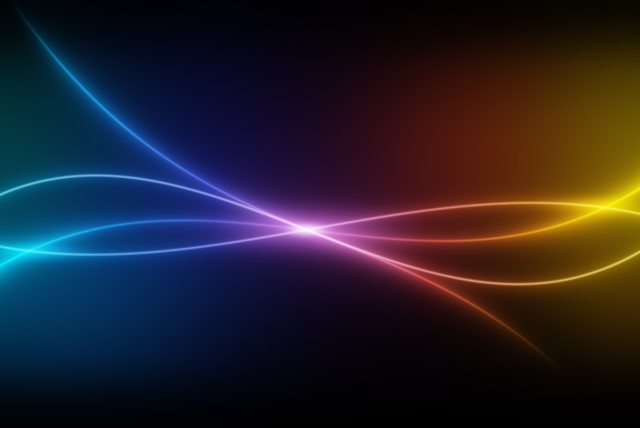
This background is drawn by a Shadertoy shader. Its source:

```glsl
// Glowing ribbons of light crossing at a bright flare, from cyan through violet to gold.

const vec2 CROSSING = vec2(0.719, 0.463);
const float ASPECT = 1.5;

// Spectrum along the canvas, s from 0 (left) to 1 (right).
vec3 spectrum(float s) {
    vec3 stops[7] = vec3[7](
        vec3(0.00, 0.75, 1.00), vec3(0.04, 0.42, 1.00), vec3(0.20, 0.26, 1.00),
        vec3(0.90, 0.38, 0.90), vec3(1.00, 0.23, 0.18), vec3(1.00, 0.44, 0.02),
        vec3(1.00, 0.82, 0.00));
    vec3 color = stops[0];
    for (int i = 1; i < 7; i++) {
        color = mix(color, stops[i], clamp(s * 6.0 - float(i - 1), 0.0, 1.0));
    }
    return color;
}

// Soft elliptical spot of light.
float spot(vec2 p, vec2 center, vec2 radius) {
    vec2 q = (p - center) / radius;
    return exp(-dot(q, q));
}

// Approximate distance to a cubic through the crossing; k holds its coefficients.
float curveDistance(vec2 p, vec3 k) {
    float t = (p.x - CROSSING.x) / CROSSING.x;
    float height = t * (k.x + t * (k.y + t * k.z));
    float slope = (k.x + t * (2.0 * k.y + 3.0 * t * k.z)) / CROSSING.x;
    return abs(p.y - CROSSING.y - height) / sqrt(1.0 + slope * slope);
}

// One ribbon: a pale thin core inside a tinted halo.
vec3 ribbon(float d, vec3 tint, float whiteness, float core, float halo, float width) {
    float coreWidth = max(0.0028, 0.8 / iResolution.y);
    float line = exp(-d * d / (coreWidth * coreWidth));
    float near = exp(-d / width);
    float far = exp(-d / (width * 3.5));
    return mix(tint, vec3(1.0), whiteness) * line * core
         + tint * halo * (near + 0.25 * far);
}

// Dim coloured haze behind the ribbons.
vec3 backdrop(vec2 p) {
    vec3 c = vec3(0.006, 0.003, 0.008);
    c += vec3(0.00, 0.19, 0.19) * spot(p, vec2(-0.05, 0.67), vec2(0.32, 0.22));
    c += vec3(0.00, 0.18, 0.32) * spot(p, vec2(0.08, 0.30), vec2(0.36, 0.21));
    c += vec3(0.01, 0.03, 0.19) * spot(p, vec2(0.42, 0.55), vec2(0.30, 0.38));
    c += vec3(0.06, 0.01, 0.07) * spot(p, vec2(0.76, 0.53), vec2(0.34, 0.28));
    c += vec3(0.27, 0.06, 0.01) * spot(p, vec2(1.13, 0.66), vec2(0.28, 0.22));
    c += vec3(0.36, 0.29, 0.00) * spot(p, vec2(1.52, 0.67), vec2(0.27, 0.24));
    c += vec3(0.20, 0.12, 0.00) * spot(p, vec2(1.50, 0.34), vec2(0.25, 0.18));
    return c;
}

void mainImage(out vec4 fragColor, in vec2 fragCoord) {
    vec2 uv = fragCoord / iResolution.xy;
    vec2 p = uv * vec2(ASPECT, 1.0);
    vec3 tint = spectrum(uv.x);
    float edge = smoothstep(0.25, 0.50, abs(uv.x - 0.48));
    float middle = spot(p, CROSSING, vec2(0.30, 1.0));

    // Long falling ribbon, fading towards both ends.
    float sweep = curveDistance(p, vec3(-0.290, 0.060, -0.225));
    float fade = smoothstep(0.0, 0.20, uv.x) * (1.0 - smoothstep(0.62, 0.90, uv.x));
    fade += 0.35 * smoothstep(0.0, 0.10, uv.x) * (1.0 - smoothstep(0.10, 0.30, uv.x));

    // Wide wave, shallow wave and the broad wave that thickens at the sides.
    float wide = curveDistance(p, vec3(-0.277, 0.000, 0.195));
    float shallow = curveDistance(p, vec3(0.127, 0.005, -0.083));
    float broad = curveDistance(p, vec3(-0.085, -0.011, 0.158));

    vec3 color = backdrop(p);
    color += ribbon(sweep, tint, 0.10, 0.50 * fade, 0.52 * fade, 0.015);
    color += ribbon(wide, tint, 0.45, 0.85, 0.30, 0.014);
    color += ribbon(shallow, tint, 0.35, 0.75, 0.32 + 0.15 * edge, 0.014);
    color += ribbon(broad, tint, 0.10, 0.55 - 0.3 * middle, 0.40 + 0.75 * edge,
                    0.014 + 0.004 * edge);

    // Flare at the crossing and at the two side nodes.
    color += vec3(0.75, 0.28, 0.85) * 0.45 * spot(p, CROSSING, vec2(0.16, 0.045));
    color += vec3(1.0, 0.85, 1.0) * 1.1 * spot(p, CROSSING, vec2(0.035, 0.012));
    color += tint * 0.6 * spot(p, vec2(0.085, 0.412), vec2(0.09, 0.016));
    color += tint * 0.6 * spot(p, vec2(1.405, 0.519), vec2(0.09, 0.016));

    // Darken the top and bottom, then compress the highlights.
    color *= smoothstep(-0.06, 0.18, uv.y) * (1.0 - 0.55 * smoothstep(0.82, 1.0, uv.y));
    fragColor = vec4(1.0 - exp(-1.25 * color), 1.0);
}
```
